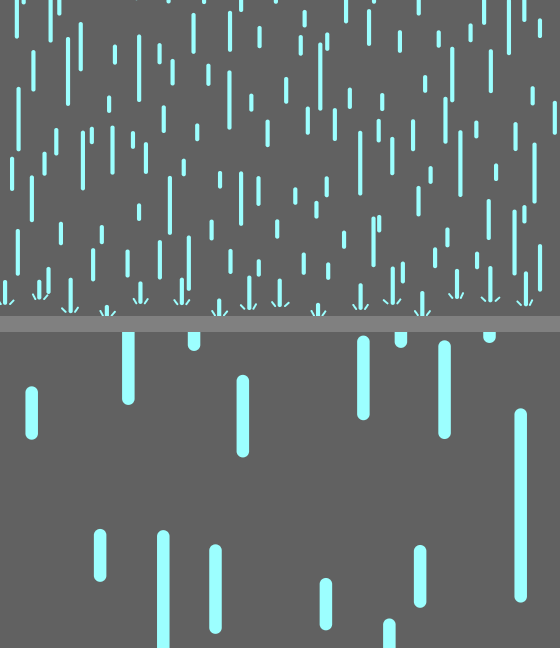
Top, the full canvas; bottom, a detail of the centre.
Write a WebGL 2 fragment shader that draws this pattern.

```glsl
#version 300 es
precision highp float;

uniform vec2 u_resolution;
out vec4 fragColor;

// Lengths are fractions of the canvas height.
#define CELL vec2(0.1111, 0.142)
#define ROW_SHIFT 0.382
#define X_JITTER 0.32
#define Y_JITTER 0.8
#define DROP_RADIUS 0.0066
#define SPLASH_RADIUS 0.0031
#define DROP_LENGTH vec2(0.055, 0.22)
#define LANDED_LENGTH vec2(0.055, 0.125)
#define RAIN_FLOOR 0.06
#define SKY_COLOR vec3(0.38)
#define RAIN_COLOR vec3(0.61, 1.0, 1.0)

vec4 hash4(vec2 cell) {
    vec4 q = fract(cell.xyxy * vec4(0.1031, 0.1030, 0.0973, 0.1099));
    q += dot(q, q.wzxy + 33.33);
    return fract((q.xxyz + q.yzzw) * q.zywx);
}

float capsule(vec2 p, vec2 a, vec2 b, float radius) {
    vec2 ab = b - a;
    float along = clamp(dot(p - a, ab) / dot(ab, ab), 0.0, 1.0);
    return length(p - a - ab * along) - radius;
}

// Upright streak whose lower tip sits at the origin.
float streak(vec2 p, float size) {
    return capsule(p, vec2(0.0, DROP_RADIUS), vec2(0.0, size - DROP_RADIUS), DROP_RADIUS);
}

// One slanted dash on each side of the impact point.
float splash(vec2 p, vec2 randomLean) {
    float lean = p.x < 0.0 ? randomLean.x : randomLean.y;
    vec2 inner = vec2(mix(0.012, 0.017, lean), mix(0.001, 0.005, randomLean.x));
    vec2 outer = inner + vec2(mix(0.007, 0.012, lean), mix(0.015, 0.010, lean));
    return capsule(vec2(abs(p.x), p.y), inner, outer, SPLASH_RADIUS);
}

// Distance to the rain; row -1 holds the drops that have landed.
float rain(vec2 p) {
    float nearest = 1.0;
    float row = floor((p.y - RAIN_FLOOR) / CELL.y);
    for (int r = -2; r <= 0; r++) {
        float j = row + float(r);
        if (j < -1.0) continue;
        float shift = fract(j * ROW_SHIFT);
        float column = floor(p.x / CELL.x - shift);
        for (int c = -1; c <= 1; c++) {
            float i = column + float(c);
            vec4 h = hash4(vec2(i, j) + 17.0);
            float x = (i + shift + 0.5 + X_JITTER * (h.x - 0.5)) * CELL.x;
            if (j < 0.0) {
                float tip = mix(-0.035, RAIN_FLOOR, h.y);
                float size = mix(LANDED_LENGTH.x, LANDED_LENGTH.y, h.z);
                nearest = min(nearest, streak(p - vec2(x, tip), size));
                nearest = min(nearest, splash(p - vec2(x, max(tip, 0.0)), h.zw));
            } else {
                float tip = RAIN_FLOOR + (j + Y_JITTER * h.y) * CELL.y;
                float size = mix(DROP_LENGTH.x, DROP_LENGTH.y, pow(h.z, 2.3));
                nearest = min(nearest, streak(p - vec2(x, tip), size));
            }
        }
    }
    return nearest;
}

void main() {
    vec2 p = gl_FragCoord.xy / u_resolution.y;
    float coverage = clamp(0.5 - rain(p) * u_resolution.y, 0.0, 1.0);
    fragColor = vec4(mix(SKY_COLOR, RAIN_COLOR, coverage), 1.0);
}
```
